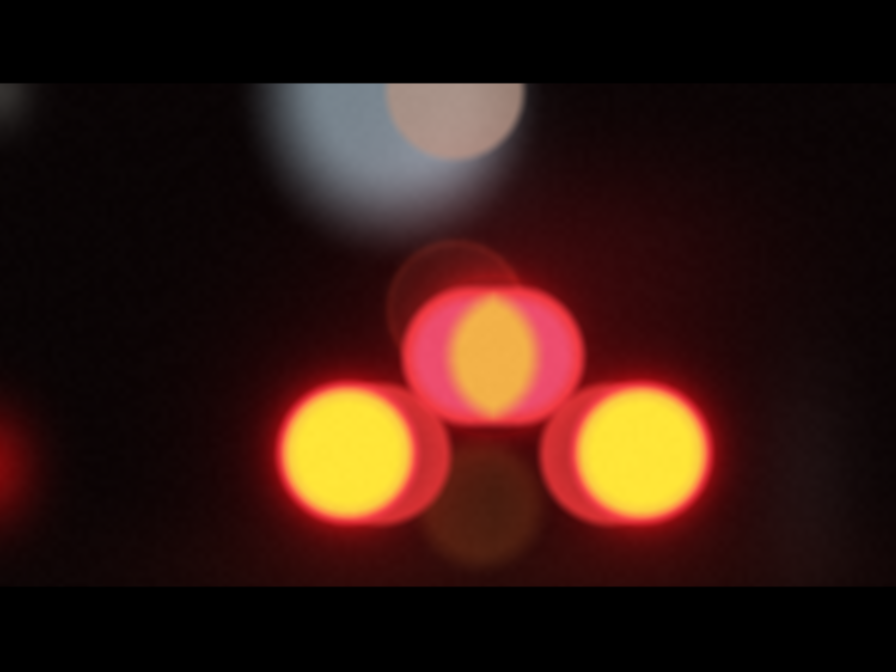
Write a Shadertoy shader that draws this background.

```glsl
// Out-of-focus lamps at night inside a letterboxed frame. Each lamp is a pair of
// overlapping soft discs with a red halo; a pale light, faint lens ghosts
// and a little grain fill the dark around them.
#define LAMP_RADIUS 0.104
#define EDGE_SOFT 0.010
#define HALO_TIGHT 0.022
#define HALO_WIDE 0.085
#define BAR_BOTTOM 0.127
#define BAR_TOP 0.876
#define GRAIN 0.012

const vec3 NIGHT = vec3(0.035, 0.015, 0.017);
const vec3 HALO_RED = vec3(0.62, 0.025, 0.045);
const vec3 RIM_PINK = vec3(1.0, 0.24, 0.30);
const vec3 LAMP_RED = vec3(0.87, 0.20, 0.21);
const vec3 LAMP_PINK = vec3(0.93, 0.30, 0.43);
const vec3 AMBER = vec3(0.97, 0.71, 0.29);
const vec3 YELLOW = vec3(1.0, 0.90, 0.22);
const vec3 PALE_BLUE = vec3(0.50, 0.56, 0.60);
const vec3 PEACH = vec3(0.68, 0.57, 0.51);

float hash(vec2 p) {
    return fract(sin(dot(p, vec2(127.1, 311.7))) * 43758.5);
}

float noise(vec2 p) {
    vec2 i = floor(p), f = fract(p);
    f = f * f * (3.0 - 2.0 * f);
    return mix(mix(hash(i), hash(i + vec2(1, 0)), f.x),
               mix(hash(i + vec2(0, 1)), hash(i + vec2(1, 1)), f.x), f.y);
}

float disc(vec2 p, vec2 centre, float radius) {
    return length(p - centre) - radius;
}

float cover(float d, float soft) {
    return 1.0 - smoothstep(-soft, soft, d);
}

// Gaussian pool of light with separate widths along x and y
float pool(vec2 p, vec2 centre, vec2 size) {
    vec2 q = (p - centre) / size;
    return exp(-dot(q, q));
}

// Halo light outside a signed distance
vec3 halo(float d) {
    float away = max(d, 0.0);
    return HALO_RED * (0.65 * exp(-away / HALO_TIGHT) + 0.30 * exp(-away / HALO_WIDE));
}

// Pale light at the top, with a peach disc in front of it
vec3 paleLight(vec2 p, vec3 col) {
    float d = length((p - vec2(0.580, 0.872)) / vec2(0.220, 0.255));
    float shade = 1.0 - smoothstep(0.42, 1.08, d);
    col = mix(col, PALE_BLUE, 0.92 * shade);
    col += vec3(0.09, 0.10, 0.11) * pool(p, vec2(0.70, 0.80), vec2(0.09, 0.12));
    float peach = cover(disc(p, vec2(0.677, 0.865), 0.102), EDGE_SOFT);
    return mix(col, PEACH, 0.80 * peach);
}

// Faint ring, brown disc and stray pools of light
vec3 ghosts(vec2 p) {
    float ringDist = disc(p, vec2(0.678, 0.540), 0.100);
    vec3 light = vec3(0.10, 0.035, 0.025) * cover(ringDist, 0.008);
    light += vec3(0.07, 0.025, 0.015) * exp(-pow(ringDist / 0.008, 2.0));
    light += vec3(0.14, 0.085, 0.03) * cover(disc(p, vec2(0.715, 0.250), 0.090), 0.022);
    light += vec3(0.48, 0.02, 0.025) * pool(p, vec2(-0.02, 0.305), vec2(0.070, 0.085));
    light += vec3(0.17, 0.18, 0.17) * pool(p, vec2(0.0, 0.865), vec2(0.045, 0.055));
    light += vec3(0.05, 0.045, 0.045) * pool(p, vec2(1.20, 0.29), vec2(0.08, 0.18));
    light += vec3(0.12, 0.015, 0.02) * pool(p, vec2(0.86, 0.62), vec2(0.28, 0.16));
    light += vec3(0.10, 0.025, 0.015) * pool(p, vec2(0.74, 0.15), vec2(0.50, 0.09));
    return light;
}

// Side lamp: a red disc shifted inward behind a yellow disc with a pink rim
vec3 sideLamp(vec2 p, vec2 centre, float inward, vec3 col) {
    float back = disc(p, centre + vec2(inward, -0.002), LAMP_RADIUS);
    float front = disc(p, centre, LAMP_RADIUS);
    vec3 backTone = LAMP_RED * (0.88 + 0.12 * smoothstep(-0.05, 0.0, back));
    col = mix(col, backTone, 0.95 * cover(back, EDGE_SOFT));
    vec3 frontTone = mix(YELLOW, AMBER, 0.6 * smoothstep(-0.035, -0.012, front));
    frontTone = mix(frontTone, RIM_PINK, smoothstep(-0.020, 0.002, front));
    return mix(col, frontTone, cover(front, EDGE_SOFT));
}

// Middle lamp: two pink discs whose overlap turns amber
vec3 middleLamp(vec2 p, vec2 centre, vec3 col) {
    vec2 shift = vec2(0.032, 0.0);
    float a = disc(p, centre - shift, 0.102);
    float b = disc(p, centre + shift, 0.102);
    vec2 q = p - centre;
    float hull = length(vec2(max(abs(q.x) - shift.x, 0.0), q.y)) - 0.102;
    vec3 tone = mix(LAMP_PINK, LAMP_RED * 1.08, smoothstep(-0.030, 0.0, hull));
    tone = mix(tone, AMBER * 0.98, cover(max(a, b) + 0.006, 0.018));
    tone = mix(tone, RIM_PINK, 0.8 * smoothstep(-0.014, 0.004, hull));
    return mix(col, tone, cover(hull, EDGE_SOFT));
}

void mainImage(out vec4 fragColor, in vec2 fragCoord) {
    vec2 p = fragCoord / iResolution.y;
    p.x += 0.6667 - 0.5 * iResolution.x / iResolution.y;
    vec2 left = vec2(0.518, 0.326), right = vec2(0.954, 0.326), middle = vec2(0.734, 0.470);

    // Night, pale light and ghosts
    vec3 col = paleLight(p, NIGHT) + ghosts(p);

    // Halos, then the lamps over them
    float sides = min(disc(p, left, LAMP_RADIUS), disc(p, right, LAMP_RADIUS));
    col += halo(sides) + 0.55 * halo(disc(p, middle, 0.120));
    col = sideLamp(p, left, 0.048, col);
    col = sideLamp(p, right, -0.046, col);
    col = middleLamp(p, middle, col);

    // Grain and black bars
    col += GRAIN * (noise(p * 110.0) - 0.5);
    float frame = smoothstep(-0.002, 0.002, min(p.y - BAR_BOTTOM, BAR_TOP - p.y));
    fragColor = vec4(clamp(col, 0.0, 1.0) * frame, 1.0);
}
```
